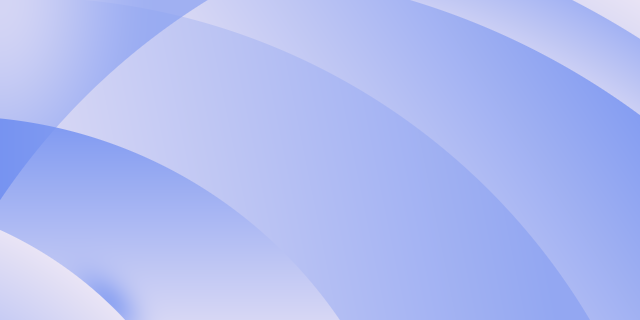
Write a WebGL 1 fragment shader that draws this background.

```glsl
precision highp float;
// Overlapping translucent blue discs, each shaded by a soft gradient.
uniform vec2 u_resolution;

#define DEEP vec3(0.44, 0.56, 0.945)
#define PALE vec3(0.93, 0.905, 0.96)
#define GLOW_CENTER vec2(0.355, 0.06)
#define GLOW_WIDTH 0.065
#define GLOW_LENGTH 0.12
#define GLOW_STRENGTH 0.5

// Signed distance to a circle, negative inside
float circle(vec2 p, vec2 center, float radius) {
  return length(p - center) - radius;
}

// Antialiased coverage of a signed distance
float fill(float d) {
  return clamp(0.5 - d * u_resolution.y, 0.0, 1.0);
}

void main() {
  // Canvas units: height is 1, x runs from 0 to the aspect ratio
  vec2 p = gl_FragCoord.xy / u_resolution.y;

  // Disc outlines, from the lower left outwards
  float core   = circle(p, vec2(-0.513, -0.844), 1.237);
  float inner  = circle(p, vec2(-0.144, -0.823), 1.460);
  float middle = circle(p, vec2(0.071, -1.053), 2.062);
  float outer  = circle(p, vec2(0.607, -1.245), 2.344);
  float rim    = circle(p, vec2(0.599, -1.320), 2.607);
  float cross  = circle(p, vec2(1.770, -0.8125), 2.131);

  // Tone of each band: 0 is deep blue, 1 is pale
  float cornerTone = 0.88 + 0.8 * rim;
  float rimTone    = 0.40 - 1.7 * rim;
  float outerTone  = 1.474 - dot(p, vec2(0.541, 0.353));
  float middleTone = max(0.919 - dot(p, vec2(0.368, 0.074)), 0.28);
  float innerTone  = 0.82 - 1.13 * p.y;
  float coreTone   = 0.97 + 1.1 * core;

  // Soft shadow hugging the core's edge
  vec2 tangent = normalize(vec2(0.75, -0.66));
  float along = dot(p - GLOW_CENTER, tangent) / GLOW_LENGTH;
  float away = core / GLOW_WIDTH;
  innerTone -= GLOW_STRENGTH * exp(-along * along - away * away);

  // Upper left, outside the crossing disc
  float reach = length(vec2(p.x, 0.65 * (1.0 - p.y)));
  float leftTone = mix(0.80, 0.33, smoothstep(0.0, 0.5, reach));
  leftTone += 0.05 * (1.0 - fill(middle));
  leftTone = mix(leftTone, 0.05 + 0.35 * p.x, fill(inner));

  // Stack the bands from back to front
  float tone = mix(cornerTone, rimTone, fill(rim));
  tone = mix(tone, outerTone, fill(outer));
  tone = mix(tone, middleTone, fill(middle));
  tone = mix(tone, innerTone, fill(inner));
  tone = mix(leftTone, tone, max(fill(cross), step(1.0, p.x)));
  tone = mix(tone, coreTone, fill(core));

  gl_FragColor = vec4(mix(DEEP, PALE, clamp(tone, 0.0, 1.0)), 1.0);
}
```
